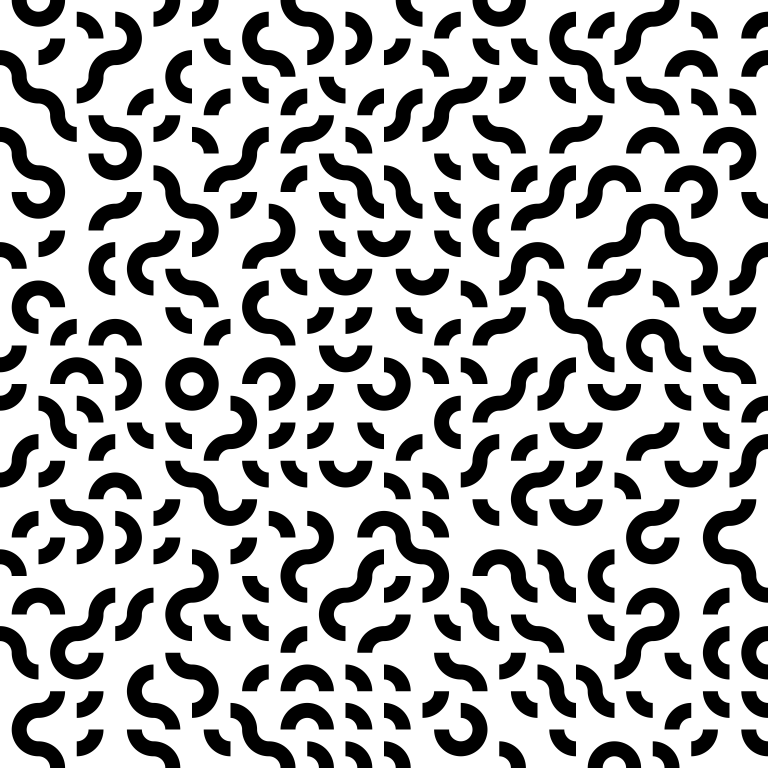
Write a WebGL 1 fragment shader that draws this pattern.

```glsl
precision highp float;
// Truchet tiling: each square tile holds one thick quarter ring around a
// randomly chosen corner, cut flat at the tile edges, black on white.
// Neighbouring arcs meet mid-edge, forming hooks, waves and loose pieces.

#define TILES 20.0        // tiles across and down
#define ARC_RADIUS 0.5    // centre line of the arc, in tiles
#define ARC_WIDTH 0.39    // stroke width, in tiles
#define SEED 17.0         // selects the arrangement
#define SAMPLES 4         // samples per pixel along each axis
#define INK vec3(0.0)
#define PAPER vec3(1.0)

uniform vec2 u_resolution;

// Two independent random values in 0..1 for a tile index
vec2 hash22(vec2 p) {
  vec3 q = fract(vec3(p.xyx + SEED) * vec3(0.1031, 0.1030, 0.0973));
  q += dot(q, q.yzx + 33.33);
  return fract((q.xx + q.yz) * q.zy);
}

// Ink coverage at a point in tile units; softness is the edge width
float arcTile(vec2 p, float softness) {
  vec2 corner = step(0.5, hash22(floor(p)));
  float radius = length(fract(p) - corner);
  float dist = abs(radius - ARC_RADIUS) - 0.5 * ARC_WIDTH;
  return clamp(0.5 - dist / softness, 0.0, 1.0);
}

void main() {
  float tilesPerPixel = TILES / min(u_resolution.x, u_resolution.y);
  float subpixel = 1.0 / float(SAMPLES);

  // Supersampling also smooths the straight cuts between tiles
  float ink = 0.0;
  for (int y = 0; y < SAMPLES; y++) {
    for (int x = 0; x < SAMPLES; x++) {
      vec2 offset = (vec2(float(x), float(y)) + 0.5) * subpixel - 0.5;
      vec2 p = (gl_FragCoord.xy + offset) * tilesPerPixel;
      ink += arcTile(p, tilesPerPixel * subpixel);
    }
  }
  ink *= subpixel * subpixel;

  gl_FragColor = vec4(mix(PAPER, INK, ink), 1.0);
}
```
